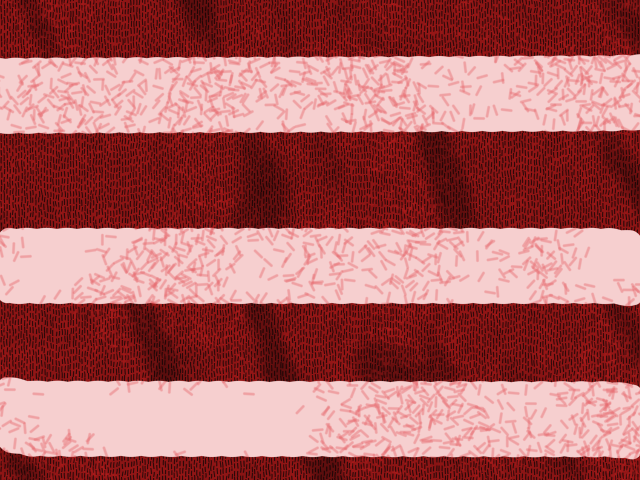
Give the GLSL for this pattern, as a Shadertoy shader.

```glsl
// Three pale hand-painted bands across dark red ribbed cloth.
// Bands are bent rounded boxes with scalloped edges; soft clustered flecks come
// from jittered cell grids, and the rib marks from staggered columns of dashes.

const vec3 PALE = vec3(0.965, 0.812, 0.812);
const vec3 PALE_FLECK = vec3(0.90, 0.40, 0.42);
const vec3 CLOTH = vec3(0.56, 0.083, 0.083);
const vec3 CLOTH_FLECK = vec3(0.74, 0.12, 0.12);
const vec3 RIB = vec3(0.15, 0.035, 0.035);

// Per band: centre height, slope, lift at left end, lift at right end
const int BAND_COUNT = 3;
const vec4 BANDS[BAND_COUNT] = vec4[BAND_COUNT](
    vec4(0.127, -0.001, 0.010, -0.005),
    vec4(0.446, 0.000, 0.000, -0.006),
    vec4(0.803, 0.004, 0.000, 0.002));
const vec3 OVERHANG = vec3(0.006, 0.006, 0.060);
const float BAND_HALF = 0.0785;
const float CORNER = 0.025;
const float END_BEND = 0.075;
const float SCALLOP = 0.0022;
const float SCALLOP_STEP = 0.042;

const int FLECK_LAYERS = 3;
const float FLECK_CELL = 0.026;
const float FLECK_HALF = 0.0095;
const float FLECK_WIDTH = 0.0046;
const float FLECK_ALPHA = 0.44;
const float PATCH_SCALE = 4.2;

const vec2 RIB_CELL = vec2(0.006, 0.015);
const float RIB_HALF = 0.0046;
const float RIB_WIDTH = 0.0011;
const float PI = 3.14159265;

vec3 hash3(vec2 p) {
    vec3 q = fract(p.xyx * vec3(0.1031, 0.1030, 0.0973));
    q += dot(q, q.yxz + 33.33);
    return fract((q.xxy + q.yzz) * q.zyx);
}

float gradDot(vec2 cell, vec2 f, vec2 corner) {
    float a = 2.0 * PI * hash3(cell + corner + 57.0).x;
    return dot(vec2(cos(a), sin(a)), f - corner);
}

float gradientNoise(vec2 p) {
    vec2 i = floor(p), f = p - i;
    vec2 u = f * f * f * (f * (f * 6.0 - 15.0) + 10.0);
    float low = mix(gradDot(i, f, vec2(0, 0)), gradDot(i, f, vec2(1, 0)), u.x);
    float high = mix(gradDot(i, f, vec2(0, 1)), gradDot(i, f, vec2(1, 1)), u.x);
    return 1.4 * mix(low, high, u.y);
}

// Signed distance to the nearest band, negative inside
float bandDistance(vec2 p, float width) {
    float nearest = 1.0;
    for (int i = 0; i < BAND_COUNT; i++) {
        vec4 b = BANDS[i];
        float centre = b.x + b.y * (p.x - 0.5 * width)
            + b.z * (1.0 - smoothstep(0.0, END_BEND, p.x))
            + b.w * smoothstep(width - END_BEND, width, p.x);
        vec2 q = vec2(p.x - 0.5 * width, p.y - centre);
        float phase = float(i) * 1.7 + 2.0 * step(0.0, q.y);
        float wave = abs(sin(PI * p.x / SCALLOP_STEP + phase)) - 0.6;
        vec2 halfSize = vec2(0.5 * width + OVERHANG[i], BAND_HALF + SCALLOP * wave);
        vec2 e = abs(q) - halfSize + CORNER;
        float d = length(max(e, 0.0)) + min(max(e.x, e.y), 0.0) - CORNER;
        nearest = min(nearest, d);
    }
    return nearest;
}

// Opacity of overlapping soft strokes, gathered into patches
float flecks(vec2 p, float density) {
    float clear = 1.0;
    for (int layer = 0; layer < FLECK_LAYERS; layer++) {
        vec2 shift = vec2(37.3, 71.7) * float(layer);
        vec2 g = p / FLECK_CELL + shift;
        for (int k = 0; k < 9; k++) {
            vec2 cell = floor(g) + vec2(k % 3 - 1, k / 3 - 1);
            vec3 h = hash3(cell + 11.0);
            vec2 centre = (cell + h.xy - shift) * FLECK_CELL;
            float angle = PI * h.z;
            vec2 dir = vec2(cos(angle), sin(angle)), q = p - centre;
            float along = clamp(dot(q, dir), -FLECK_HALF, FLECK_HALF);
            float ink = 1.0 - smoothstep(0.0008, FLECK_WIDTH, length(q - along * dir));
            if (ink <= 0.0) continue;
            float chance = density + 1.1 * gradientNoise(centre * PATCH_SCALE);
            clear *= 1.0 - FLECK_ALPHA * ink * step(hash3(cell + 203.0).x, chance);
        }
    }
    return 1.0 - clear;
}

// Coverage of short, nearly upright dashes in staggered columns
float ribs(vec2 p, float px) {
    p.x += 0.0015 * gradientNoise(p * vec2(30.0, 60.0));
    float column = floor(p.x / RIB_CELL.x);
    p.y += RIB_CELL.y * hash3(vec2(column, 5.0)).x;
    vec2 cell = vec2(column, floor(p.y / RIB_CELL.y));
    vec3 h = hash3(cell + 31.0) - 0.5;
    vec2 q = p - (cell + 0.5 + h.xy * vec2(0.35, 0.25)) * RIB_CELL;
    q.x += 0.15 * h.z * q.y;
    q.y = max(abs(q.y) - RIB_HALF * (1.0 + 0.5 * h.z), 0.0);
    return 1.0 - smoothstep(-0.7 * px, 0.7 * px, length(q) - RIB_WIDTH);
}

void mainImage(out vec4 fragColor, in vec2 fragCoord) {
    float px = 1.0 / iResolution.y;
    vec2 p = fragCoord * px;
    float d = bandDistance(p, iResolution.x * px);

    // Cloth: lint near the bands, ribs, then slanted worn folds
    float lint = 0.05 + 0.35 * exp(-max(d, 0.0) / 0.02);
    float marks = flecks(p, d < 0.0 ? 0.52 : lint);
    vec3 cloth = mix(CLOTH, CLOTH_FLECK, 0.75 * marks);
    cloth = mix(cloth, RIB, ribs(p, px) * (1.0 - 0.5 * marks));
    float fold = gradientNoise(vec2(p.x + 0.4 * p.y, 0.35 * p.y) * 8.0);
    cloth *= 1.0 - 0.32 * smoothstep(0.1, 0.6, fold) + 0.08 * gradientNoise(p * 25.0);

    vec3 band = mix(PALE, PALE_FLECK, marks);
    float inside = 1.0 - smoothstep(-0.7 * px, 0.7 * px, d);
    fragColor = vec4(mix(cloth, band, inside), 1.0);
}
```
